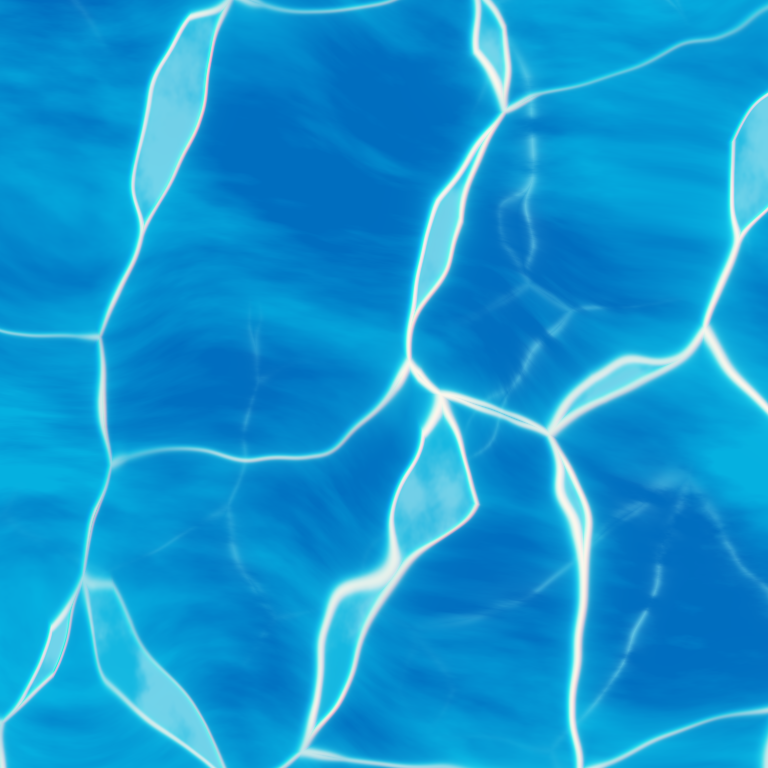
Reproduce this texture procedurally as a WebGL 1 fragment shader.

```glsl
precision highp float;
uniform vec2 u_resolution;

const vec3 DEEP = vec3(0.0, 0.43, 0.75);
const vec3 WATER = vec3(0.02, 0.69, 0.88);
const vec3 SHALLOW = vec3(0.04, 0.71, 0.88);
const vec3 PALE = vec3(0.48, 0.84, 0.92);
const vec3 CYAN = vec3(0.33, 0.94, 0.96);
const vec3 WHITE = vec3(0.98, 0.97, 0.93);

const vec2 CELLS = vec2(2.8, 2.1);  // caustic cells across the canvas
const float SLANT = 0.3;            // lean of the long veins
const float JITTER = 0.8;
const float BEND = 0.14;            // slow bending of the veins
const float RIPPLE = 0.022;         // small wobble of the veins
const float LENS = 0.32;            // widest opening of a split vein
const float LINE = 0.028;
const float HALO = 0.12;
const float GLOW = 0.4;             // reach of the widest light
const float FRINGE = 0.0024;        // colour separation of the light
const float STREAKS = 0.65;
const float GHOSTS = 0.75;          // strength of the faint second network

float hash(vec2 p) {
  return fract(sin(dot(p, vec2(127.1, 311.7))) * 43758.547);
}

float noise(vec2 p) {
  vec2 i = floor(p), f = fract(p);
  f = f * f * f * (f * (f * 6.0 - 15.0) + 10.0);
  return mix(mix(hash(i), hash(i + vec2(1.0, 0.0)), f.x),
             mix(hash(i + vec2(0.0, 1.0)), hash(i + 1.0), f.x), f.y);
}

float fbm(vec2 p) {
  float sum = 0.0, amp = 0.5;
  for (int i = 0; i < 5; i++) {
    sum += amp * noise(p);
    p = mat2(1.6, 1.2, -1.2, 1.6) * p + 7.3;
    amp *= 0.5;
  }
  return sum;
}

vec2 noise2(vec2 p) {
  return vec2(noise(p), noise(p + 31.7)) - 0.5;
}

// Light of the vein network: line, halo, inside of a lens, wide glow
vec4 caustic(vec2 uv) {
  vec2 p = uv + BEND * noise2(uv * 3.2 + 4.0) + RIPPLE * noise2(uv * 13.0);
  p = vec2(p.x - SLANT * p.y, p.y) * CELLS + 5.0;

  // Three nearest cell centres
  vec2 cell = floor(p), a = vec2(0.0), b = vec2(0.0);
  float f1 = 9.0, f2 = 9.0, f3 = 9.0;
  for (int j = -2; j <= 2; j++) {
    for (int i = -2; i <= 2; i++) {
      vec2 id = cell + vec2(float(i), float(j));
      vec2 jitter = vec2(hash(id), hash(id + 57.3)) - 0.5;
      vec2 r = id + 0.5 + JITTER * jitter - p;
      float d = length(r);
      if (d < f1) {
        f3 = f2; f2 = f1; f1 = d;
        b = a; a = r;
      } else if (d < f2) {
        f3 = f2; f2 = d;
        b = r;
      } else if (d < f3) {
        f3 = d;
      }
    }
  }

  // Steep veins are strong and open into lenses that pinch at the joints
  float edge = f2 - f1;
  float apart = f3 - f2;
  float steep = smoothstep(0.35, 0.85, abs(normalize(b - a).x));
  steep = mix(0.5, steep, smoothstep(0.0, 0.2, apart));
  float open = smoothstep(0.4, 0.85, noise(uv * 5.0 + 17.0));
  float lens = LENS * open * steep * smoothstep(0.0, 0.4, apart);
  float power = mix(0.55, 1.0, steep) * mix(0.6, 1.15, noise(uv * 6.0 + 3.0));

  float x = edge - lens;
  float width = LINE * mix(0.7, 1.4, steep) * mix(1.0, 0.75, smoothstep(0.0, 0.15, lens));
  float line = min(power * 1.25, 1.0) * exp(-x * x / (width * width));
  float halo = power * exp(-abs(x) / HALO);
  float inside = smoothstep(0.012, -0.012, x) * smoothstep(0.0, 0.04, lens);
  return vec4(line, halo, inside, exp(-edge / GLOW));
}

void main() {
  vec2 uv = gl_FragCoord.xy / min(u_resolution.x, u_resolution.y);
  vec2 shift = vec2(FRINGE, -0.4 * FRINGE);
  vec4 light = caustic(uv);

  // Broad shades and fine drifting streaks in the water
  vec2 drift = uv + 0.15 * noise2(uv * 4.0 + 12.0);
  float shade = fbm(vec2(drift.x * 2.2 + drift.y, drift.y * 4.5 + drift.x) + 2.0);
  float streak = fbm(vec2(drift.x * 12.0, drift.y * 38.0 + drift.x * 6.0));
  float tone = 1.15 * smoothstep(0.22, 0.78, shade) - 0.15;
  tone += STREAKS * (streak - 0.48) + 0.3 * light.w;
  vec3 color = mix(DEEP, WATER, clamp(tone, 0.0, 1.0));

  // Faint second network that comes and goes, broken up by the streaks
  vec4 ghost = caustic(vec2(uv.x * 1.25, uv.y * 1.4) + 6.3);
  float shown = smoothstep(0.35, 0.75, noise(uv * 4.0 + 23.0)) * smoothstep(0.15, 0.65, streak);
  color = mix(color, PALE, GHOSTS * shown * (0.4 * ghost.x + 0.6 * ghost.y * ghost.y));

  // Each colour channel sees the light slightly displaced
  vec4 red = caustic(uv - shift);
  vec4 blue = caustic(uv + shift);
  vec3 line = vec3(red.x, light.x, blue.x);
  vec3 halo = vec3(red.y, light.y, blue.y);

  // Lens interiors, glow around the veins, then the white cores
  float cloud = smoothstep(0.3, 0.65, fbm(uv * vec2(14.0, 10.0) + 40.0));
  vec3 glass = mix(SHALLOW, PALE, 0.1 + 0.9 * cloud);
  color = mix(color, SHALLOW, 0.7 * halo);
  color = mix(color, glass, light.z * 0.92);
  color = mix(color, CYAN, 0.65 * halo * halo * halo);
  color = mix(color, mix(CYAN, WHITE, smoothstep(0.1, 0.75, line)), line);
  gl_FragColor = vec4(color, 1.0);
}
```
